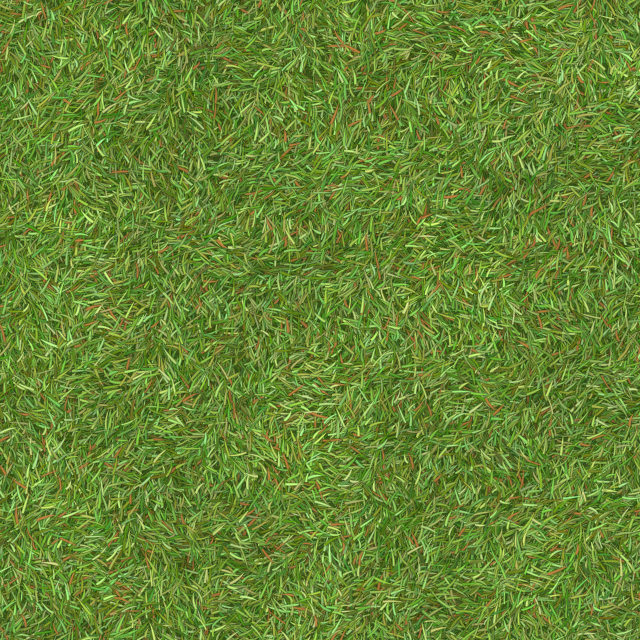
Give the GLSL for this texture, as a WebGL 2 fragment shader.

```glsl
#version 300 es
precision highp float;
precision highp int;

uniform vec2 u_resolution;
out vec4 fragColor;

// Blade layout, in canvas heights
const int LAYERS = 18;
const float CELL = 0.021;
const vec2 LENGTH_RANGE = vec2(0.015, 0.035);
const vec2 HALF_WIDTH_RANGE = vec2(0.0011, 0.0020);
const float MAX_BEND = 0.005;

// Direction of growth, in radians
const float MAIN_ANGLE = 1.0;
const float CLUMP_SCALE = 9.0;
const float CLUMP_TURN = 3.2;
const float ANGLE_SPREAD = 2.1;

// Light and colour
const float SHADOW_WIDTH = 0.0022;
const float SHADOW_STRENGTH = 0.24;
const vec2 DEPTH_SHADE = vec2(0.80, 1.10);
const float GAIN = 1.17;
const vec3 TINT_JITTER = vec3(0.17, 0.10, 0.12);
const float PATCH_SCALE = 5.0;
const float PATCH_CONTRAST = 0.12;
const float RUST_SHARE = 0.04;
const vec3 RUST = vec3(0.58, 0.39, 0.19);
const vec3 SOIL = vec3(0.22, 0.33, 0.09);

// Blade colour in rgb, share of blades in a
const vec4 PALETTE[6] = vec4[6](
    vec4(0.39, 0.53, 0.18, 0.23),
    vec4(0.46, 0.63, 0.25, 0.20),
    vec4(0.49, 0.58, 0.28, 0.17),
    vec4(0.30, 0.45, 0.11, 0.16),
    vec4(0.58, 0.72, 0.38, 0.13),
    vec4(0.29, 0.38, 0.10, 0.11));

// Integer hash giving three values in 0..1
vec3 hash3(ivec3 key) {
    uvec3 v = uvec3(key) * 1664525u + 1013904223u;
    v.x += v.y * v.z; v.y += v.z * v.x; v.z += v.x * v.y;
    v ^= v >> 16u;
    v.x += v.y * v.z; v.y += v.z * v.x; v.z += v.x * v.y;
    return vec3(v >> 8u) / 16777216.0;
}

float cornerSlope(ivec2 corner, vec2 offset) {
    float a = 6.28319 * hash3(ivec3(corner, 911)).x;
    return dot(vec2(cos(a), sin(a)), offset);
}

float gradientNoise(vec2 p) {
    ivec2 i = ivec2(floor(p));
    vec2 f = fract(p);
    vec2 w = f * f * f * (f * (f * 6.0 - 15.0) + 10.0);
    float low = mix(cornerSlope(i, f),
                    cornerSlope(i + ivec2(1, 0), f - vec2(1, 0)), w.x);
    float high = mix(cornerSlope(i + ivec2(0, 1), f - vec2(0, 1)),
                     cornerSlope(i + ivec2(1, 1), f - vec2(1, 1)), w.x);
    return mix(low, high, w.y);
}

vec3 bladeColour(float pick, vec3 tint) {
    vec3 colour = PALETTE[0].rgb;
    for (int i = 0; i < 6; i++) {
        colour = PALETTE[i].rgb;
        pick -= PALETTE[i].a;
        if (pick < 0.0) break;
    }
    if (tint.z < RUST_SHARE) return RUST;
    return colour + (tint - 0.5) * TINT_JITTER;
}

// Lays one tapered, bent blade and its soft shadow over the ground
void layBlade(inout vec3 ground, vec2 p, ivec3 id, float depth, float pixel) {
    vec3 place = hash3(id);
    vec2 centre = (vec2(id.xy) + place.xy) * CELL;
    vec2 d = p - centre;
    float len = mix(LENGTH_RANGE.x, LENGTH_RANGE.y, place.z);
    if (length(d) > 0.5 * len + MAX_BEND) return;

    vec3 form = hash3(id + ivec3(0, 0, 101));
    vec3 tint = hash3(id + ivec3(0, 0, 211));
    float angle = MAIN_ANGLE + CLUMP_TURN * gradientNoise(centre * CLUMP_SCALE)
                + ANGLE_SPREAD * (form.x - 0.5);
    vec2 along = vec2(cos(angle), sin(angle));
    float t = dot(d, along) / len + 0.5;
    float bend = (form.y - 0.5) * 2.0 * MAX_BEND;
    float side = dot(d, vec2(-along.y, along.x)) - bend * (t - 0.5) * (t - 0.5) * 2.0;

    float taper = 1.0 - t * t * t;
    float halfWidth = mix(HALF_WIDTH_RANGE.x, HALF_WIDTH_RANGE.y, form.z) * taper;
    float ends = smoothstep(0.0, 0.06, t) * (1.0 - smoothstep(0.92, 1.0, t));
    float cover = ends * smoothstep(-pixel, pixel, halfWidth - abs(side));
    float shadow = ends * (1.0 - smoothstep(0.0, SHADOW_WIDTH, abs(side) - halfWidth));

    vec3 colour = bladeColour(fract(form.z * 37.0 + form.x * 11.0), tint);
    float light = 0.95 + 0.10 * t + 0.06 * clamp(side / HALF_WIDTH_RANGE.y, -1.0, 1.0);
    ground *= 1.0 - SHADOW_STRENGTH * shadow;
    ground = mix(ground, colour * light * depth * GAIN, cover);
}

void main() {
    vec2 p = gl_FragCoord.xy / u_resolution.y;
    float pixel = 1.0 / u_resolution.y;
    vec3 colour = SOIL;

    // Stack blades from the ground up
    for (int layer = 0; layer < LAYERS; layer++) {
        float depth = mix(DEPTH_SHADE.x, DEPTH_SHADE.y, float(layer) / float(LAYERS - 1));
        vec2 shift = hash3(ivec3(layer, 7, 3)).xy * 40.0;
        ivec2 cell = ivec2(floor(p / CELL));
        for (int y = -1; y <= 1; y++)
            for (int x = -1; x <= 1; x++)
                layBlade(colour, p + fract(shift) * CELL * 0.0, ivec3(cell + ivec2(x, y), layer), depth, pixel);
    }

    // Broad patches of lighter and darker turf
    colour *= 1.0 + PATCH_CONTRAST * gradientNoise(p * PATCH_SCALE);
    fragColor = vec4(clamp(colour, 0.0, 1.0), 1.0);
}
```
